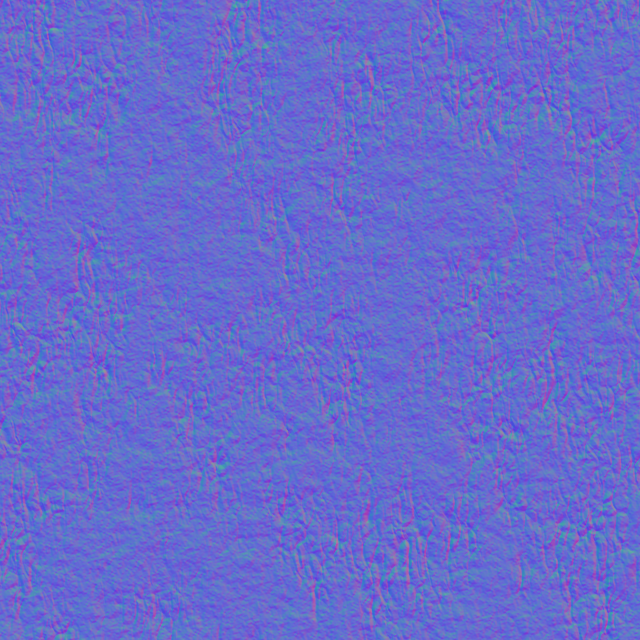
Write a three.js fragment shader that draws this texture map.

```glsl
// Tangent-space normal map of rough bark-like plaster with upright ridges.
// A height field of stretched cell borders, small chips and fine grain
// is differentiated, and its slopes tint a violet-blue base.
varying vec2 vUv;

vec2 hash2(vec2 p) {
  vec3 q = fract(p.xyx * vec3(0.1031, 0.103, 0.0973));
  q += dot(q, q.yzx + 33.33);
  return fract((q.xx + q.yz) * q.zy);
}

float valueNoise(vec2 p) {
  vec2 cell = floor(p), f = fract(p);
  f = f * f * (3.0 - 2.0 * f);
  float low = mix(hash2(cell).x, hash2(cell + vec2(1.0, 0.0)).x, f.x);
  float high = mix(hash2(cell + vec2(0.0, 1.0)).x, hash2(cell + 1.0).x, f.x);
  return mix(low, high, f.y);
}

// Distances to the nearest and second nearest cell points
vec2 cellular(vec2 p) {
  vec2 cell = floor(p), nearest = vec2(9.0);
  for (int y = -1; y <= 1; y++) {
    for (int x = -1; x <= 1; x++) {
      vec2 corner = cell + vec2(float(x), float(y));
      float d = length(corner + hash2(corner + 17.0) - p);
      nearest = vec2(min(nearest.x, d), min(max(nearest.x, d), nearest.y));
    }
  }
  return nearest;
}

// Fine grain, strongest in its smallest octaves
float grain(vec2 p) {
  float sum = 0.0, amplitude = 0.0009;
  p *= vec2(28.0, 33.0);
  for (int i = 0; i < 4; i++) {
    sum += amplitude * valueNoise(p);
    p = mat2(0.91, 0.42, -0.42, 0.91) * p * 2.1 + 31.7;
    amplitude *= 0.68;
  }
  return sum;
}

// Raised borders of stretched cells
float ridge(vec2 p) {
  vec2 d = cellular(p);
  return 1.0 - smoothstep(0.0, 0.42, d.y - d.x);
}

float height(vec2 p) {
  // Patches of rough and calm surface
  float patches = 0.5 * valueNoise(p * vec2(13.0, 7.0) + 4.0)
                + 0.5 * valueNoise(p * vec2(38.0, 19.0) + 60.0);
  float rough = mix(0.15, 1.0, smoothstep(0.25, 0.8, patches));

  // Wavering upright ridges, long and short, broken along their length
  vec2 bent = p;
  bent.x += 0.01 * valueNoise(p * vec2(30.0, 22.0) + 90.0)
          + 0.004 * valueNoise(p * 75.0 + 20.0);
  bent.y += 0.02 * valueNoise(p * 32.0 + 130.0);
  float broken = smoothstep(0.2, 0.8, valueNoise(p * vec2(55.0, 24.0) + 11.0));
  float ridges = 0.0009 * broken * ridge(bent * vec2(46.0, 11.0) + 5.0)
               + 0.0005 * ridge(bent * vec2(66.0, 25.0) + 70.0);

  // Small chips with creased edges
  float chip = cellular(bent * vec2(78.0, 56.0) + 40.0).x;

  return grain(p) + rough * (ridges + 0.0011 * chip);
}

void main() {
  float e = 0.0011;
  vec2 slope = vec2(
    height(vUv + vec2(e, 0.0)) - height(vUv - vec2(e, 0.0)),
    height(vUv + vec2(0.0, e)) - height(vUv - vec2(0.0, e))) / (2.0 * e);

  // Soft limit keeps the steepest flanks from clipping
  slope /= sqrt(1.0 + 9.0 * dot(slope, slope));

  // Right flanks turn pink, left and upper ones cyan
  float red = slope.x * (slope.x < 0.0 ? 0.75 : 1.1) - 0.2 * slope.y;
  float green = 1.2 * slope.y - 0.25 * slope.x;
  float blue = -0.6 * (max(red, 0.0) + max(green, 0.0)) - 0.2 * green;
  gl_FragColor = vec4(vec3(0.395, 0.42, 0.835) + vec3(red, green, blue), 1.0);
}
```
